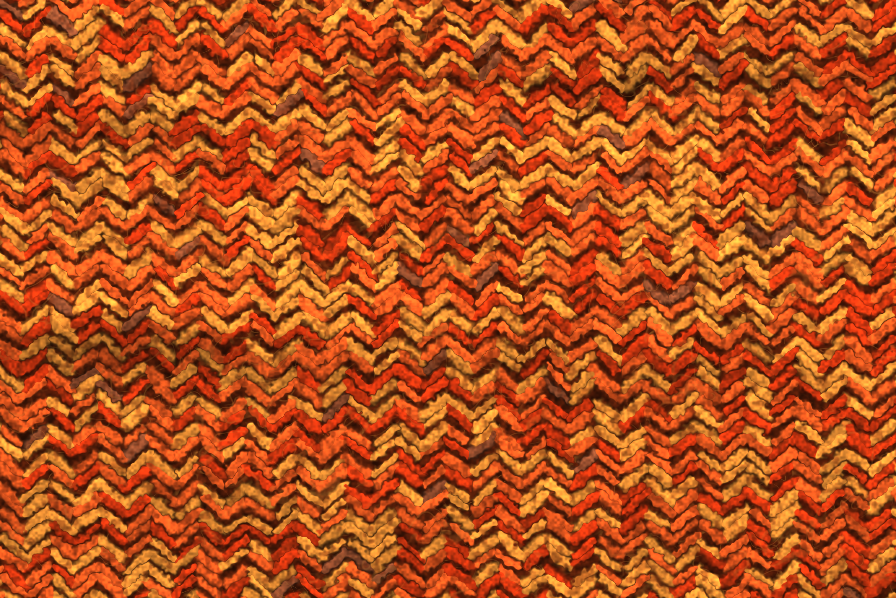
Reproduce this texture procedurally as a Shadertoy shader.

```glsl
// Chunky woven zigzag cloth: fuzzy chenille stitches lean left and right in turn.
// Each stitch is a capsule with its own colour and height; the highest one shows.
// Noise adds sway, fuzz, loose fibres and soft folds across the cloth.

const float COLUMNS = 18.0;         // full zigzags across
const float ROWS = 21.0;            // zigzag bands down
const float STRANDS = 2.0;          // yarns in each band
const float WIDTH = 1.5;            // cloth width, in cloth heights
const float SLOPE = 0.82;           // steepness of the stitches
const float RADIUS = 0.0100;        // half thickness of the yarn
const float PAIRING = 0.07;         // pull of the two yarns of a band together
const float SWAY = 0.012;           // drift of the weave
const float FUZZ = 0.0066;          // roughness of the yarn edge
const float FOLD_DEPTH = 0.23;      // darkening inside the folds
const vec2 CELL = vec2(WIDTH / (2.0 * COLUMNS), 1.0 / (ROWS * STRANDS));

const vec3 GROUND = vec3(0.25, 0.085, 0.027);
const vec3 RED    = vec3(0.78, 0.20, 0.06);
const vec3 ORANGE = vec3(0.88, 0.335, 0.12);
const vec3 GOLD   = vec3(0.89, 0.54, 0.195);
const vec3 MAUVE  = vec3(0.52, 0.27, 0.16);
const vec3 FIBRE  = vec3(0.78, 0.50, 0.20);

float hash(vec2 p) {
    vec3 q = fract(p.xyx * 0.1031);
    q += dot(q, q.yzx + 33.33);
    return fract((q.x + q.y) * q.z);
}

float noise(vec2 p) {
    vec2 i = floor(p), f = fract(p);
    f = f * f * (3.0 - 2.0 * f);
    return mix(mix(hash(i), hash(i + vec2(1, 0)), f.x),
               mix(hash(i + vec2(0, 1)), hash(i + vec2(1, 1)), f.x), f.y);
}

vec2 noise2(vec2 p) {
    return vec2(noise(p), noise(p + 57.0)) - 0.5;
}

// Gold is commoner on every other strand; red and orange share the rest.
vec3 yarnColour(vec2 id) {
    float pick = hash(id + 11.0);
    float goldShare = mix(0.24, 0.52, mod(id.y, 2.0));
    float redShare = 0.34 + 0.16 * noise(id * vec2(0.10, 0.16) + 5.0);
    vec3 c = hash(id + 23.0) < redShare ? RED : ORANGE;
    c = pick < goldShare ? GOLD : c;
    c = pick > 0.96 ? MAUVE : c;
    return c * (0.88 + 0.24 * hash(id + 41.0));
}

// Soft dark fold lying across the cloth.
float crease(vec2 p, vec2 centre, vec2 size) {
    vec2 d = (p - centre) / size;
    return exp(-dot(d, d));
}

// Loose thin fibres along the level lines of a noise field.
float fibres(vec2 p) {
    float line = abs(noise(p * vec2(48.0, 62.0) + 3.0 * noise(p * 21.0)) - 0.5);
    return smoothstep(0.08, 0.01, line) * smoothstep(0.40, 0.70, noise(p * 17.0 + 9.0));
}

void mainImage(out vec4 fragColor, in vec2 fragCoord) {
    vec2 p = fragCoord / iResolution.xy * vec2(WIDTH, 1.0);
    float pixel = 1.0 / iResolution.y;

    // Bend the weave gently, then roughen it for fuzz.
    vec2 w = p + SWAY * noise2(p * vec2(4.0, 6.0));
    w += FUZZ * noise2(p * 85.0) + 0.8 * FUZZ * noise2(p * 180.0);
    vec2 home = floor(w / CELL);

    vec3 colour = GROUND * (0.6 + 0.9 * noise(p * 120.0));
    colour = mix(colour, FIBRE * 0.75, 0.45 * fibres(p));
    float top = 0.0;

    // Keep the highest of the neighbouring stitches.
    for (int j = -2; j <= 2; j++)
    for (int i = -1; i <= 1; i++) {
        vec2 id = home + vec2(i, j);
        vec2 jitter = vec2(hash(id + 3.0), hash(id + 7.0)) - 0.5;
        float lean = mod(id.x, 2.0) * 2.0 - 1.0;
        float pull = PAIRING * (1.0 - 2.0 * mod(id.y, 2.0));
        vec2 along = normalize(vec2(1.0, lean * (SLOPE + 0.30 * jitter.x)));
        vec2 middle = id + 0.5 + jitter * vec2(0.20, 0.30) + vec2(0.0, pull);
        vec2 d = w - middle * CELL;
        vec2 q = vec2(dot(d, along), dot(d, vec2(-along.y, along.x)));

        float radius = RADIUS * (0.74 + 0.40 * hash(id + 17.0));
        float reach = CELL.x * (0.44 + 0.16 * hash(id + 29.0));
        float gap = length(vec2(max(abs(q.x) - reach, 0.0), q.y));
        float height = (1.0 - gap / radius) * (0.7 + 0.6 * hash(id + 31.0));

        // Rounded body, lit from above.
        float body = mix(0.42, 1.07, smoothstep(0.0, 0.55, height));
        float light = 1.0 + 0.12 * clamp(q.y / radius, -1.0, 1.0);
        vec3 yarn = yarnColour(id) * body * light;

        float soft = 1.5 * pixel / radius;
        colour = mix(colour, yarn, smoothstep(-soft, soft, height - top));
        top = max(top, height);
    }

    // Clumps of pile, fine grain and a few fibres over the yarn.
    float clump = smoothstep(0.52, 0.88, noise(p * 95.0 + 31.0));
    colour = mix(colour, GROUND * 1.6, 0.45 * clump);
    float grain = 0.65 * noise(p * 230.0) + 0.35 * noise(p * 120.0 + 13.0);
    colour *= 0.70 + 0.60 * grain;
    colour = mix(colour, FIBRE, 0.22 * fibres(p + 4.0));

    // Broad folds and a slight fall of light towards the lower edge.
    vec2 f = p + vec2(0.0, 0.03 * noise(p * 5.0));
    float fold = crease(f, vec2(0.18, 0.79), vec2(0.38, 0.03))
               + crease(f, vec2(1.05, 0.88), vec2(0.55, 0.028))
               + crease(f, vec2(0.15, 0.44), vec2(0.35, 0.04));
    float shade = 0.96 + 0.15 * noise(p * vec2(1.8, 8.0) + 2.0);
    shade *= (1.0 - FOLD_DEPTH * min(fold, 1.0)) * mix(0.94, 1.03, smoothstep(0.0, 0.6, p.y));
    fragColor = vec4(clamp(colour * shade, 0.0, 1.0), 1.0);
}
```
